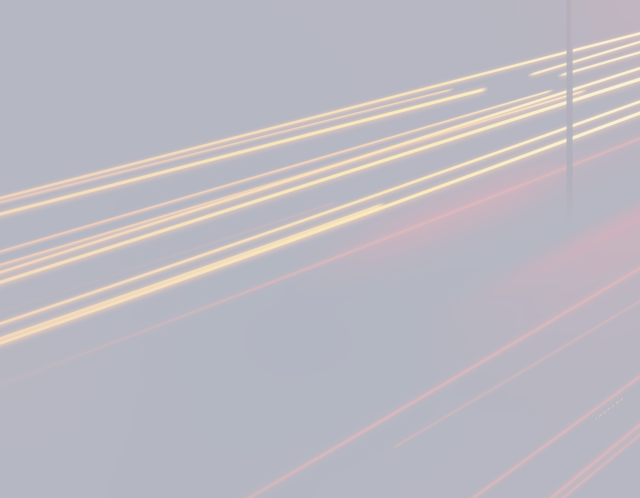
Write a Shadertoy shader that draws this background.

```glsl
// Pale dusk haze crossed by slanting head- and tail-light trails behind a thin pole.
#define HAZE       vec3(0.718, 0.718, 0.760)
#define HAZE_BLUE  vec3(0.695, 0.715, 0.760)
#define ROSE       vec3(0.860, 0.690, 0.735)
#define PEACH      vec3(0.930, 0.795, 0.745)
#define YELLOW     vec3(0.985, 0.935, 0.735)
#define WHITE_HOT  vec3(0.985, 0.980, 0.870)
#define POLE_TINT  vec3(0.695, 0.690, 0.730)
#define POLE_X     0.890
#define POLE_HALF  0.0048
#define SAG        0.004
#define HALO       2.3

const int HEAD_COUNT = 12;
const int TAIL_COUNT = 7;

// Each trail: height at left edge, height at right edge, end x, half width.
// A negative end means that the trail starts there and runs off to the right.
const vec4 HEADS[HEAD_COUNT] = vec4[](
    vec4(0.602, 0.933, 1.10, 0.0029), vec4(0.594, 0.915, 0.71, 0.0016),
    vec4(0.570, 0.901, 0.763, 0.0036), vec4(0.529, 0.916, -0.836, 0.0026),
    vec4(0.523, 0.895, -0.883, 0.0026), vec4(0.495, 0.870, 0.866, 0.0020),
    vec4(0.468, 0.851, 0.918, 0.0023), vec4(0.453, 0.863, 1.10, 0.0030),
    vec4(0.433, 0.841, 1.10, 0.0038), vec4(0.350, 0.796, 1.10, 0.0031),
    vec4(0.319, 0.776, 0.602, 0.0041), vec4(0.311, 0.773, 1.10, 0.0037));

const vec4 TAILS[TAIL_COUNT] = vec4[](
    vec4(0.373, 0.801, 0.53, 0.0016), vec4(0.227, 0.722, 1.10, 0.0026),
    vec4(-0.288, 0.4615, 1.10, 0.0030), vec4(-0.358, 0.395, -0.62, 0.0018),
    vec4(-0.681, 0.244, 1.10, 0.0026), vec4(-0.900, 0.147, 1.10, 0.0032),
    vec4(-0.916, 0.127, 1.10, 0.0024));

float hash(vec2 cell) {
    vec3 q = fract(vec3(cell.xyx) * 0.1031);
    q += dot(q, q.yzx + 33.33);
    return fract((q.x + q.y) * q.z);
}

float noise(vec2 p) {
    vec2 cell = floor(p), f = fract(p);
    f = f * f * (3.0 - 2.0 * f);
    return mix(mix(hash(cell), hash(cell + vec2(1, 0)), f.x),
               mix(hash(cell + vec2(0, 1)), hash(cell + vec2(1, 1)), f.x), f.y);
}

// Signed distance to a trail, measured across it in canvas heights.
float trailDistance(vec2 uv, vec4 trail) {
    float sag = SAG * (1.0 - smoothstep(0.36, 0.42, trail.x));
    float height = mix(trail.x, trail.y, uv.x) - sag * 4.0 * uv.x * (1.0 - uv.x);
    float slope = (trail.y - trail.x) * iResolution.y / iResolution.x;
    return (uv.y - height) / sqrt(1.0 + slope * slope);
}

float trailSpan(float x, float end) {
    float past = smoothstep(abs(end) - 0.014, abs(end) + 0.002, x);
    return end < 0.0 ? past : 1.0 - past;
}

float stroke(float d, float halfWidth) {
    float pixel = 0.8 / iResolution.y;
    return 1.0 - smoothstep(halfWidth - pixel, halfWidth + pixel, abs(d));
}

float bell(float d, float width) {
    return exp(-d * d / (width * width));
}

// Hazy air with red light spilling on the road.
vec3 background(vec2 uv) {
    float cloud = noise(uv * vec2(3.0, 3.5) + 4.0);
    float blue = 0.55 * cloud + 0.5 * bell(length(uv - vec2(0.58, 0.33)), 0.3);
    vec3 color = mix(HAZE, HAZE_BLUE, blue);

    float streaks = 0.8 + 0.4 * noise(vec2(uv.x * 5.0, (uv.y - 0.65 * uv.x) * 45.0));
    float upper = trailDistance(uv, TAILS[1]);
    float upperFade = smoothstep(0.43, 0.68, uv.x) * (1.0 - 0.7 * smoothstep(0.78, 0.94, uv.x));
    color = mix(color, ROSE, 0.50 * bell(upper + 0.004, 0.045) * upperFade);

    float below = 0.59 - 0.657 * (1.0 - uv.x) - uv.y;
    float road = smoothstep(-0.025, 0.035, below) * exp(-max(below, 0.0) * 7.0);
    color = mix(color, ROSE, 0.72 * road * streaks * smoothstep(0.62, 1.0, uv.x));

    float corner = bell(length(uv - vec2(1.0, 0.98)), 0.14);
    return mix(color, ROSE, 0.28 * corner);
}

vec3 addTails(vec3 color, vec2 uv) {
    for (int i = 0; i < TAIL_COUNT; i++) {
        vec4 trail = TAILS[i];
        float d = trailDistance(uv, trail);
        float light = 0.45 * stroke(d, trail.w) + 0.28 * bell(d, trail.w * 3.0);
        float fade = mix(0.25, 1.0, smoothstep(0.0, 0.55, uv.x)) * trailSpan(uv.x, trail.z);
        fade *= smoothstep(0.0, 0.0028, trail.w);
        color = mix(color, mix(ROSE, PEACH, 0.35), light * fade);
    }
    // Short dotted reflection on the road.
    float dash = stroke(uv.y - 0.159 - 0.97 * (uv.x - 0.931), 0.0014);
    dash *= smoothstep(0.25, 0.5, fract(uv.x * 150.0));
    dash *= step(0.931, uv.x) * step(uv.x, 0.975);
    return mix(color, PEACH, 0.65 * dash);
}

vec3 addHeads(vec3 color, vec2 uv) {
    for (int i = 0; i < HEAD_COUNT; i++) {
        vec4 trail = HEADS[i];
        float d = trailDistance(uv, trail);
        float span = trailSpan(uv.x, trail.z);
        float heat = 0.55 * smoothstep(0.0017, 0.0038, trail.w) + 0.75 * uv.x;
        vec3 core = mix(PEACH, YELLOW, clamp(heat, 0.0, 1.0));
        core = mix(core, WHITE_HOT, 0.8 * smoothstep(0.6, 1.0, uv.x));
        color = mix(color, PEACH, 0.60 * bell(d + 0.0015, trail.w * HALO) * span);
        color = mix(color, core, 0.92 * stroke(d, trail.w * 0.85) * span);
    }
    return color;
}

void mainImage(out vec4 fragColor, in vec2 fragCoord) {
    vec2 uv = fragCoord / iResolution.xy;
    vec3 color = addHeads(addTails(background(uv), uv), uv);

    // Pole in front of the trails, fading into the haze.
    float pole = stroke(uv.x - POLE_X, POLE_HALF) * smoothstep(0.53, 0.66, uv.y);
    color = mix(color, POLE_TINT, 0.92 * pole);
    float rim = stroke(uv.x - POLE_X - 0.003, 0.0012) * smoothstep(0.86, 0.92, uv.y);
    color = mix(color, ROSE, 0.6 * rim);
    fragColor = vec4(color, 1.0);
}
```
